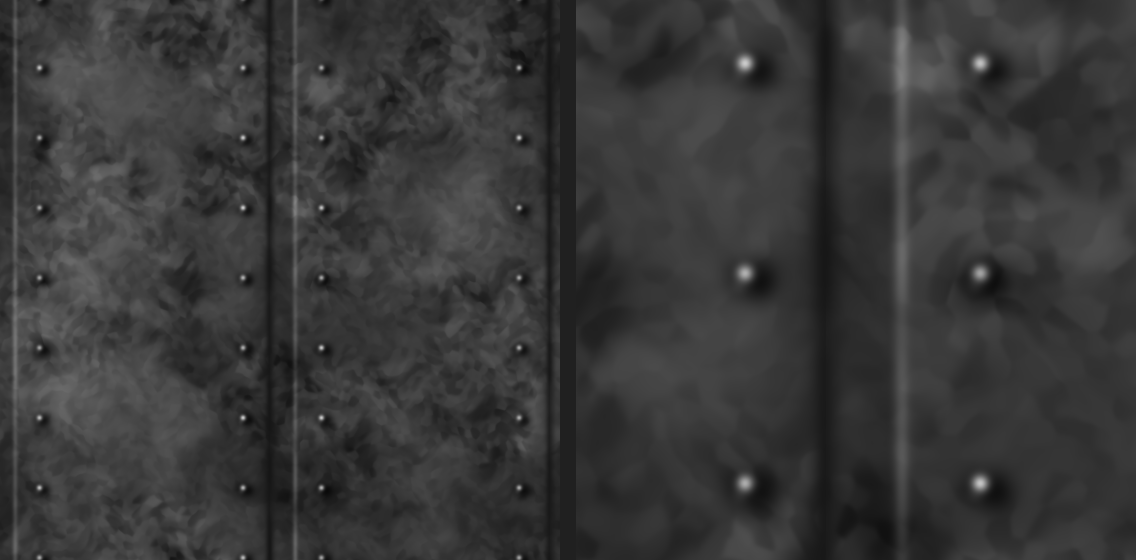
Left: the whole. Right: its middle third, enlarged.
Write a Shadertoy shader that draws this texture.

```glsl
// Dark riveted steel plates: two vertical panels, split by recessed seams,
// with eight rivet rows. Tiling cellular noise in layers gives the mottled wear;
// seams, lit edges and rivets are soft profiles in canvas units.

const float PANELS = 2.0;
const float ROWS = 8.0;
const float SEAM_X = 0.482;
const float EDGE_OFFSET = 0.0455;   // seam centre to lit edge
const vec3 STEEL = vec3(0.236);
const vec3 GROOVE = vec3(0.085);
const vec3 GLINT = vec3(0.80);

const int PATCHES = 7;
// Broad stains: centre.xy, radius.xy
const vec4 PATCH_SHAPE[PATCHES] = vec4[](
    vec4(0.17, 0.62, 0.12, 0.21), vec4(0.36, 0.50, 0.06, 0.15),
    vec4(0.83, 0.60, 0.13, 0.08), vec4(0.89, 0.39, 0.10, 0.07),
    vec4(0.66, 0.34, 0.07, 0.10), vec4(0.17, 0.16, 0.09, 0.11),
    vec4(0.20, 0.97, 0.07, 0.05));
const float PATCH_TONE[PATCHES] = float[](0.065, -0.05, 0.05, -0.03, -0.03, 0.03, 0.035);

float hash(vec2 p) {
    vec3 q = fract(p.xyx * vec3(0.1031, 0.1030, 0.0973));
    q += dot(q, q.yzx + 33.33);
    return fract((q.x + q.y) * q.z);
}

// Bell curve, 1 at the centre
float bell(float d, float radius) {
    return exp(-d * d / (radius * radius));
}

// Smooth cellular noise: jittered points blend their random tones; -0.5 to 0.5
float cellNoise(vec2 uv, vec2 cells, float seed) {
    vec2 p = uv * cells;
    vec2 base = floor(p);
    float total = 0.0, weight = 0.0;
    for (int j = -1; j <= 1; j++)
    for (int i = -1; i <= 1; i++) {
        vec2 cell = base + vec2(i, j);
        vec2 id = mod(cell, cells) + seed;
        vec2 d = cell + vec2(hash(id + 17.3), hash(id + 41.7)) - p;
        float w = exp(-6.0 * dot(d, d));
        total += w * hash(id);
        weight += w;
    }
    return total / weight - 0.5;
}

// Layered mottling, with fine grain strongest in worn areas
float mottle(vec2 uv) {
    vec2 warped = uv + 0.006 * sin(6.2832 * (uv.yx * vec2(7.0, 9.0) + uv * 3.0));
    float worn = smoothstep(-0.25, 0.3, cellNoise(warped, vec2(6.0), 71.0));
    float sum = 0.0, amplitude = 0.10, cells = 5.0;
    for (int octave = 0; octave < 5; octave++) {
        float gain = octave < 2 ? 1.0 : mix(0.55, 1.35, worn);
        sum += gain * amplitude * cellNoise(warped, vec2(cells), 13.0 * float(octave));
        amplitude *= 0.93;
        cells *= 2.0;
    }
    return sum;
}

float stains(vec2 uv) {
    float tone = 0.0;
    for (int i = 0; i < PATCHES; i++) {
        vec2 d = fract(uv - PATCH_SHAPE[i].xy + 0.5) - 0.5;
        tone += PATCH_TONE[i] * bell(length(d / PATCH_SHAPE[i].zw), 1.0);
    }
    return tone;
}

// Groove, recessed strip and lit edge; x is measured from the seam centre
vec3 addSeam(vec3 color, float x, vec2 uv) {
    float wear = cellNoise(uv, vec2(4.0, 22.0), 90.0);
    float strip = smoothstep(0.0, 0.008, x) * (1.0 - smoothstep(0.036, 0.044, x));
    color *= 1.0 - 0.20 * strip;
    color *= 1.0 - 0.22 * bell(min(x, 0.0), 0.025) * step(x, 0.0);
    color = mix(color, GROOVE, (0.85 + 0.3 * wear) * bell(x, 0.0075));
    return color + (0.115 + 0.10 * wear) * bell(x - EDGE_OFFSET, 0.0042);
}

// Small dome: dark rim, shadow to the lower right, bright glint
vec3 addRivet(vec3 color, vec2 d, float variation) {
    color *= 1.0 - 0.68 * bell(length(d - vec2(0.009, -0.005)), 0.0125);
    color *= 1.0 - 0.40 * bell(length(d + vec2(0.003, 0.004)), 0.011);
    color += 0.07 * bell(length(d + vec2(0.003, 0.007)), 0.005);
    return mix(color, GLINT, mix(0.75, 1.0, variation) * bell(length(d), 0.0048));
}

void mainImage(out vec4 fragColor, in vec2 fragCoord) {
    vec2 uv = fragCoord / iResolution.xy;
    vec3 color = STEEL + mottle(uv) + stains(uv);

    // Coordinates around the nearest seam and rivet row
    float across = (uv.x - SEAM_X) * PANELS + 0.5;
    float seam = mod(floor(across), PANELS);
    float x = (fract(across) - 0.5) / PANELS;
    float up = (uv.y - 0.004) * ROWS + 0.5;
    float row = mod(floor(up), ROWS);
    float y = (fract(up) - 0.5) / ROWS;

    color = addSeam(color, x, uv);

    // One rivet column on each side of the seam
    for (int side = 0; side < 2; side++) {
        float column = side == 0 ? -0.048 - 0.007 * seam : 0.092 - 0.0035 * seam;
        float variation = hash(vec2(seam * 2.0 + float(side), row) + 5.0);
        color = addRivet(color, vec2(x - column, y), variation);
    }
    fragColor = vec4(clamp(color, 0.0, 1.0), 1.0);
}
```
